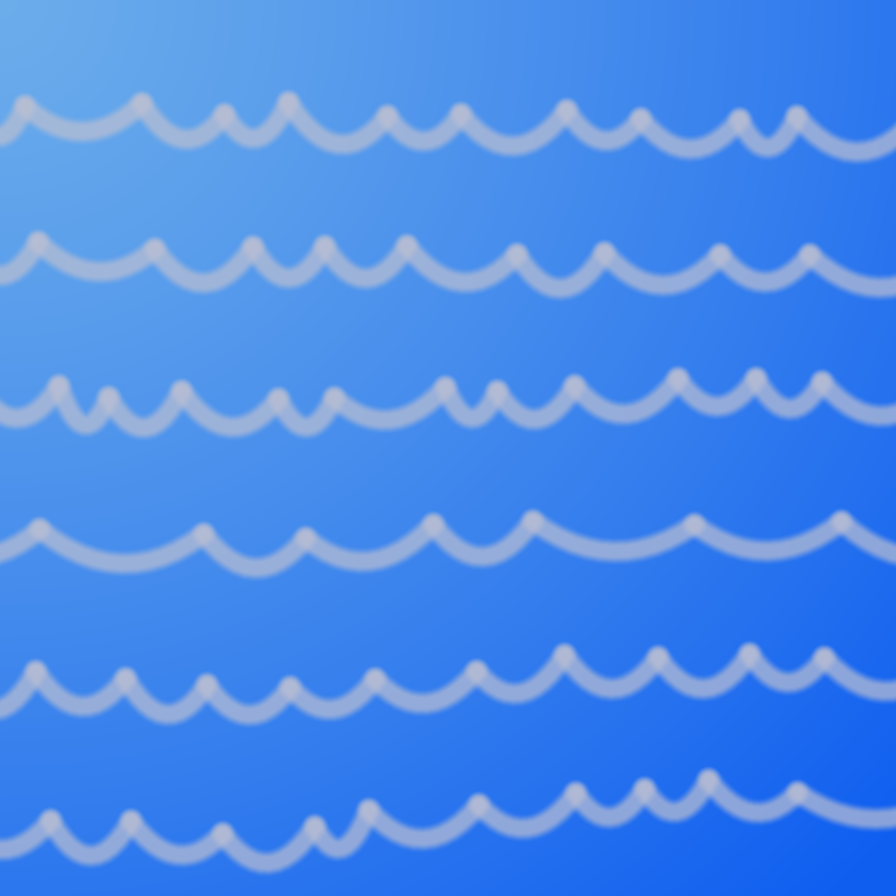
Give the GLSL for this pattern, as a Shadertoy shader.

```glsl
// Six rows of soft, hand-drawn wave lines over a radial blue gradient.
// Each row strings sagging parabolic arcs between jittered crests; the arcs are
// translucent strokes, so they brighten where two of them meet at a crest.

float hash(vec2 p) {
    return fract(sin(dot(p, vec2(127.1, 311.7))) * 43758.55);
}

float segmentDistance(vec2 p, vec2 a, vec2 b) {
    vec2 ab = b - a;
    return length(p - a - ab * clamp(dot(p - a, ab) / dot(ab, ab), 0.0, 1.0));
}

// Crest position: even spacing plus jitter, on a slowly drifting baseline
vec2 crest(float i, float row, float count) {
    float pitch = 0.86 / (count - 1.0);
    float x = 0.05 + pitch * (i + 0.5 * (hash(vec2(i, row + 3.0)) - 0.5));
    x += 0.04 * step(count, i); // keep the closing crest outside the canvas
    float drift = 0.010 * (row - 2.0) * (x - 0.4) - 0.003 * row * sin(6.2832 * x);
    float lift = 0.016 * (hash(vec2(i + 17.0, row)) - 0.5);
    return vec2(x, 0.877 - 0.156 * row + drift + lift);
}

// Distance to a parabola hanging between two crests
float arcDistance(vec2 p, vec2 a, vec2 b, float sag) {
    float d = 1.0;
    vec2 previous = a;
    for (int k = 1; k <= 12; k++) {
        float t = float(k) / 12.0;
        vec2 next = mix(a, b, t) - vec2(0.0, 4.0 * sag * t * (1.0 - t));
        d = min(d, segmentDistance(p, previous, next));
        previous = next;
    }
    return d;
}

void mainImage(out vec4 fragColor, in vec2 fragCoord) {
    vec2 uv = fragCoord / iResolution.xy;

    // Sky-to-deep blue, spreading from the top left corner
    float depth = pow(min(length(uv - vec2(0.0, 1.0)) / 1.36, 1.0), 1.2);
    vec3 color = mix(vec3(0.42, 0.675, 0.92), vec3(0.06, 0.37, 0.94), depth);

    float crestCounts[6] = float[6](10.0, 9.0, 11.0, 7.0, 10.0, 10.0);
    for (int r = 0; r < 6; r++) {
        float row = float(r);
        float count = crestCounts[r];
        if (abs(uv.y - 0.865 + 0.156 * row) > 0.1) continue;

        // Composite each arc as its own soft stroke
        for (float i = -1.0; i < count; i++) {
            vec2 a = crest(i, row, count);
            vec2 b = crest(i + 1.0, row, count);
            if (uv.x < a.x - 0.02 || uv.x > b.x + 0.02) continue;
            float sag = 0.029 + 0.010 * hash(vec2(i, row + 41.0));
            float stroke = 1.0 - smoothstep(0.005, 0.0165, arcDistance(uv, a, b, sag));
            color = mix(color, vec3(0.74, 0.75, 0.82), 0.7 * stroke);
        }
    }

    fragColor = vec4(color, 1.0);
}
```
